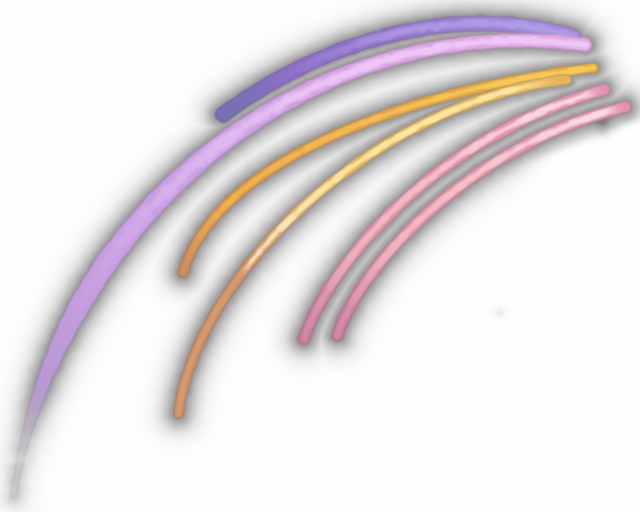
A WebGL 1 fragment shader for this background:

```glsl
precision highp float;
// Six glowing brush arcs sweep up to the right over a white ground.
// Each arc is a cubic Bezier measured by short segments; its distance gives
// the soft grey shadow, the wobbly coloured rim and the lighter core.

uniform vec2 u_resolution;

const int SEGMENTS = 28;

float hash(vec2 p) {
  return fract(sin(dot(p, vec2(127.1, 311.7))) * 43758.545);
}

float noise(vec2 p) {
  vec2 i = floor(p), f = fract(p);
  f = f * f * (3.0 - 2.0 * f);
  return mix(mix(hash(i), hash(i + vec2(1.0, 0.0)), f.x),
             mix(hash(i + vec2(0.0, 1.0)), hash(i + vec2(1.0)), f.x), f.y);
}

vec2 bezier(vec2 a, vec2 b, vec2 c, vec2 d, float t) {
  float s = 1.0 - t;
  return s * s * s * a + 3.0 * s * s * t * b + 3.0 * s * t * t * c + t * t * t * d;
}

// Distance to the curve (x) and position along it from 0 to 1 (y).
vec2 nearest(vec2 p, vec2 a, vec2 b, vec2 c, vec2 d) {
  vec2 best = vec2(10.0, 0.0);
  vec2 from = a;
  for (int i = 0; i < SEGMENTS; i++) {
    vec2 to = bezier(a, b, c, d, float(i + 1) / float(SEGMENTS));
    vec2 along = to - from;
    float h = clamp(dot(p - from, along) / dot(along, along), 0.0, 1.0);
    float dist = length(p - from - along * h);
    if (dist < best.x) best = vec2(dist, (float(i) + h) / float(SEGMENTS));
    from = to;
  }
  return best;
}

// Three colours along a stroke, with the middle one reached at m.
vec3 ramp(vec3 start, vec3 middle, vec3 end, float m, float t) {
  return mix(mix(start, middle, smoothstep(0.0, m, t)), end, smoothstep(m, 1.0, t));
}

// Adds one stroke to the ink (premultiplied) and to the shared shadow.
void brush(vec2 p, float dist, float radius, vec3 rim, vec3 core,
           float opacity, inout vec4 ink, inout float shade) {
  float wobble = noise(p * 85.0) - 0.5;
  float edge = dist - radius - 0.0018 * wobble;
  shade = max(shade, 0.40 * opacity * exp(-pow(max(edge, 0.0) / 0.0175, 1.25)));
  float light = 1.0 - smoothstep(0.15, 0.85, dist / radius + 0.45 * wobble);
  vec3 colour = mix(rim, core, light);
  colour *= 1.0 - 0.14 * smoothstep(-0.004, 0.001, edge);
  float cover = opacity * (1.0 - smoothstep(-0.0025, 0.0022, edge));
  ink = mix(ink, vec4(colour, 1.0), cover);
}

float smudge(vec2 p, vec2 centre, float size) {
  vec2 q = (p - centre) / size;
  return exp(-dot(q, q)) * (0.6 + 0.8 * noise(p * 110.0));
}

void main() {
  vec2 p = gl_FragCoord.xy / u_resolution.x;
  vec4 ink = vec4(0.0);
  float shade = 0.0;
  vec3 rim, core;

  // Indigo arc
  vec2 s = nearest(p, vec2(0.348, 0.621), vec2(0.495, 0.729), vec2(0.703, 0.801), vec2(0.896, 0.743));
  rim = ramp(vec3(0.47, 0.44, 0.70), vec3(0.54, 0.43, 0.77), vec3(0.62, 0.54, 0.84), 0.25, s.y);
  core = mix(rim, vec3(0.74, 0.66, 0.94), 0.6 * smoothstep(0.1, 0.6, s.y));
  brush(p, s.x, 0.012, rim, core, 1.0, ink, shade);

  // Violet arc with a thin grey tail
  s = nearest(p, vec2(0.021, 0.026), vec2(0.091, 0.480), vec2(0.501, 0.788), vec2(0.914, 0.730));
  float body = smoothstep(0.03, 0.15, s.y);
  float radius = mix(0.006, 0.0175, smoothstep(0.0, 0.28, s.y)) - 0.006 * smoothstep(0.3, 0.9, s.y);
  rim = ramp(vec3(0.70, 0.58, 0.80), vec3(0.78, 0.62, 0.89), vec3(0.87, 0.65, 0.87), 0.35, s.y);
  rim = mix(vec3(0.72, 0.71, 0.73), rim, body);
  core = mix(rim, vec3(0.94, 0.79, 0.98), smoothstep(0.15, 0.75, s.y) * 0.9);
  brush(p, s.x, radius, rim, core, mix(0.3 + 0.2 * noise(p * 60.0), 1.0, body), ink, shade);

  // Amber arc
  s = nearest(p, vec2(0.286, 0.374), vec2(0.335, 0.540), vec2(0.612, 0.655), vec2(0.927, 0.694));
  rim = ramp(vec3(0.78, 0.54, 0.38), vec3(0.85, 0.60, 0.30), vec3(0.88, 0.67, 0.28), 0.25, s.y);
  core = ramp(vec3(0.82, 0.56, 0.38), vec3(0.94, 0.69, 0.31), vec3(0.97, 0.79, 0.35), 0.25, s.y);
  brush(p, s.x, 0.0085, rim, core, 1.0, ink, shade);

  // Golden arc: copper foot, then a cream core
  s = nearest(p, vec2(0.279, 0.154), vec2(0.302, 0.358), vec2(0.573, 0.638), vec2(0.885, 0.676));
  float lit = smoothstep(0.33, 0.37, s.y);
  rim = mix(vec3(0.79, 0.56, 0.40), vec3(0.89, 0.71, 0.40), smoothstep(0.33, 0.5, s.y));
  core = mix(vec3(0.97, 0.89, 0.77), vec3(1.0, 0.90, 0.62), smoothstep(0.38, 0.6, s.y));
  core = mix(core, vec3(0.93, 0.69, 0.33), smoothstep(0.9, 1.0, s.y));
  core = mix(vec3(0.84, 0.60, 0.43), core, lit);
  brush(p, s.x, 0.0085, rim, core, 1.0, ink, shade);

  // Outer and inner pink arcs
  for (int i = 0; i < 2; i++) {
    float k = float(i);
    s = nearest(p, mix(vec2(0.475, 0.271), vec2(0.527, 0.276), k),
                   mix(vec2(0.514, 0.384), vec2(0.560, 0.378), k),
                   mix(vec2(0.677, 0.586), vec2(0.729, 0.573), k),
                   mix(vec2(0.944, 0.660), vec2(0.977, 0.633), k));
    rim = ramp(vec3(0.78, 0.48, 0.61), vec3(0.87, 0.58, 0.67), vec3(0.89, 0.57, 0.70), 0.45, s.y);
    core = ramp(vec3(0.82, 0.53, 0.65), vec3(0.96, 0.72, 0.75), vec3(0.98, 0.86, 0.89), 0.45, s.y);
    core = mix(core, rim, smoothstep(0.95, 1.0, s.y));
    brush(p, s.x, 0.0095, rim, core, 1.0, ink, shade);
  }

  // Trim the shadow under the right tip, then add two faint smudges
  float above = p.y - 0.616 - 0.389 * (p.x - 1.0);
  shade *= mix(1.0, smoothstep(-0.014, 0.006, above), smoothstep(0.80, 0.88, p.x));
  shade += 0.16 * smudge(p, vec2(0.944, 0.603), 0.015) + 0.06 * smudge(p, vec2(0.781, 0.312), 0.009);

  vec3 paper = vec3(0.995) - shade * vec3(0.98, 1.0, 0.98);
  gl_FragColor = vec4(paper * (1.0 - ink.a) + ink.rgb, 1.0);
}
```
